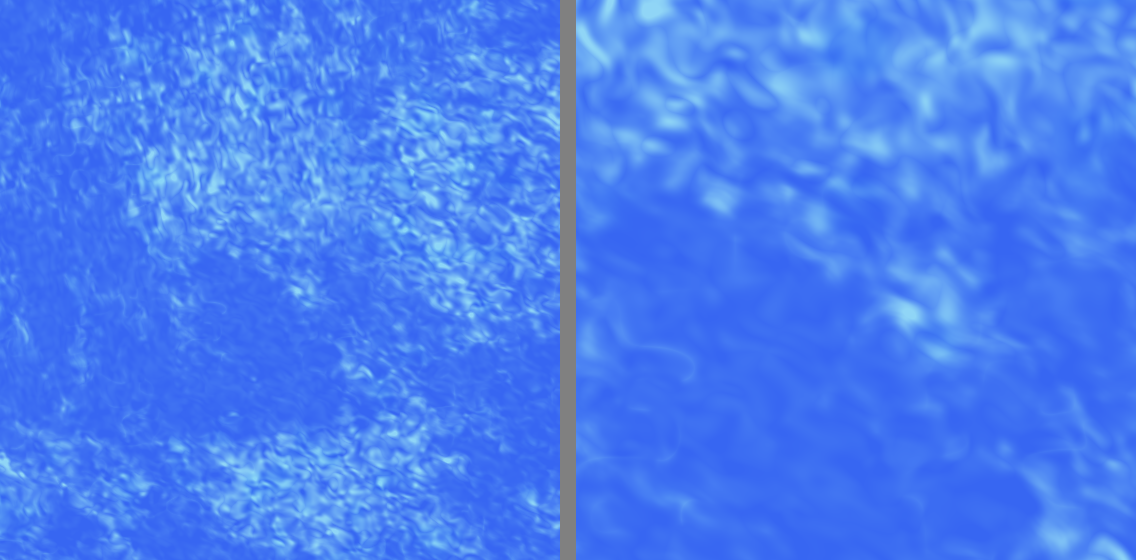
Left: the whole. Right: its middle third, enlarged.
Write a Shadertoy shader that draws this texture.

```glsl
// Rippled blue water: drifting patches of pale, crinkled glints over deep blue.
// Warped fractal noise sets the patches; fine stretched noise gives the crinkles,
// upright at the upper left and slanting down to the right elsewhere.

float hash(vec2 p) {
    vec3 q = fract(vec3(p.xyx) * 0.1031);
    q += dot(q, q.yzx + 33.33);
    return fract((q.x + q.y) * q.z);
}

float noise(vec2 p) {
    vec2 i = floor(p), f = fract(p);
    f = f * f * (3.0 - 2.0 * f);
    return mix(mix(hash(i), hash(i + vec2(1, 0)), f.x),
               mix(hash(i + vec2(0, 1)), hash(i + vec2(1, 1)), f.x), f.y);
}

mat2 rotation(float a) {
    float c = cos(a), s = sin(a);
    return mat2(c, s, -s, c);
}

float fbm(vec2 p) {
    float sum = 0.0, amp = 0.5;
    for (int i = 0; i < 5; i++) {
        sum += amp * noise(p);
        p = rotation(0.6) * p * 2.03 + 17.3;
        amp *= 0.55;
    }
    return sum / 1.055;
}

// Soft elliptical patch, turned by an angle
float patchAt(vec2 p, vec2 centre, vec2 size, float angle) {
    vec2 d = rotation(-angle) * (p - centre) / size;
    return exp(-dot(d, d));
}

// Crinkles stretched along the given angle, centred on zero
float crinkle(vec2 p, float angle) {
    vec2 q = rotation(-angle) * p * vec2(0.65, 1.0);
    float coarse = noise(q * 58.0 + 5.0);
    float fine = noise(q * 122.0 + 31.0);
    float vein = abs(2.0 * noise(q * 84.0 + 71.0) - 1.0);
    return 0.6 * coarse + 0.95 * fine + 0.6 * vein - 1.0;
}

// Streaks along the given angle
float streak(vec2 p, float angle) {
    return fbm(rotation(-angle) * p * vec2(11.0, 25.0) + 23.0);
}

// Broken bright threads
float thread(vec2 p) {
    float ridge = 1.0 - abs(2.0 * noise(p * vec2(34.0, 42.0) + 9.0) - 1.0);
    float broken = smoothstep(0.3, 0.7, noise(p * 75.0 + 14.0));
    return pow(ridge, 4.0) * broken * smoothstep(0.45, 0.8, noise(p * 13.0 + 40.0));
}

void mainImage(out vec4 fragColor, in vec2 fragCoord) {
    vec2 uv = fragCoord / iResolution.xy;

    // Wavering domain: broad for patches, tight for crinkles
    vec2 broad = vec2(fbm(uv * 5.0 + 3.0), fbm(uv * 5.0 + 60.0)) - 0.5;
    vec2 tight = vec2(noise(uv * 40.0), noise(uv * 40.0 + 80.0)) - 0.5;
    vec2 p = uv + 0.07 * broad + 0.008 * tight;
    vec2 g = uv + 0.012 * tight;

    // Where the glints gather, and where the water stays deep
    float gather = 0.34 * patchAt(p, vec2(0.43, 0.80), vec2(0.25, 0.23), -0.4)
                 + 0.28 * patchAt(p, vec2(0.68, 0.60), vec2(0.32, 0.14), -0.5)
                 + 0.10 * patchAt(p, vec2(0.95, 0.75), vec2(0.22, 0.22), -0.6)
                 + 0.29 * patchAt(p, vec2(0.48, 0.04), vec2(0.22, 0.13), 0.2)
                 + 0.16 * patchAt(p, vec2(0.80, 0.12), vec2(0.32, 0.17), -0.3)
                 - 0.20 * patchAt(p, vec2(0.47, 0.43), vec2(0.13, 0.07), -0.9)
                 - 0.12 * patchAt(p, vec2(0.10, 0.25), vec2(0.20, 0.35), 0.0);

    // Crinkles and streaks turn from upright to slanted
    float slant = smoothstep(0.45, 0.6, uv.x + 0.8 * (0.7 - uv.y) + 0.8 * broad.x);
    float grain = mix(crinkle(g, 1.85), crinkle(g, -0.5), slant);
    float flow = mix(streak(p, 1.9), streak(p, -0.5), slant);

    // Ragged cover of glints, its rim broken up by the crinkles
    float ragged = 0.5 * fbm(p * 6.0 + 11.0) + 0.5 * flow;
    float cover = smoothstep(0.38, 0.92, 0.5 + 1.6 * (ragged - 0.5) + gather + 0.12 * grain);

    float light = 0.01 + 0.58 * cover
                + grain * (0.23 + 0.70 * cover)
                + 0.30 * thread(g) * (1.0 - 0.5 * cover)
                + 0.22 * (fbm(uv * 4.0 + 90.0) - 0.45);
    light = clamp(light, -0.08, 1.2);

    // Deep blue rising to pale sky blue
    vec3 deep = vec3(0.23, 0.42, 0.95);
    vec3 colour = deep + vec3(0.17, 0.25, 0.005) * light
                       + vec3(0.09, 0.08, 0.005) * light * light;

    // Faint drift toward cyan
    colour.r -= 0.025 * cover * smoothstep(0.5, 0.8, noise(uv * 22.0 + 50.0));

    fragColor = vec4(colour, 1.0);
}
```
